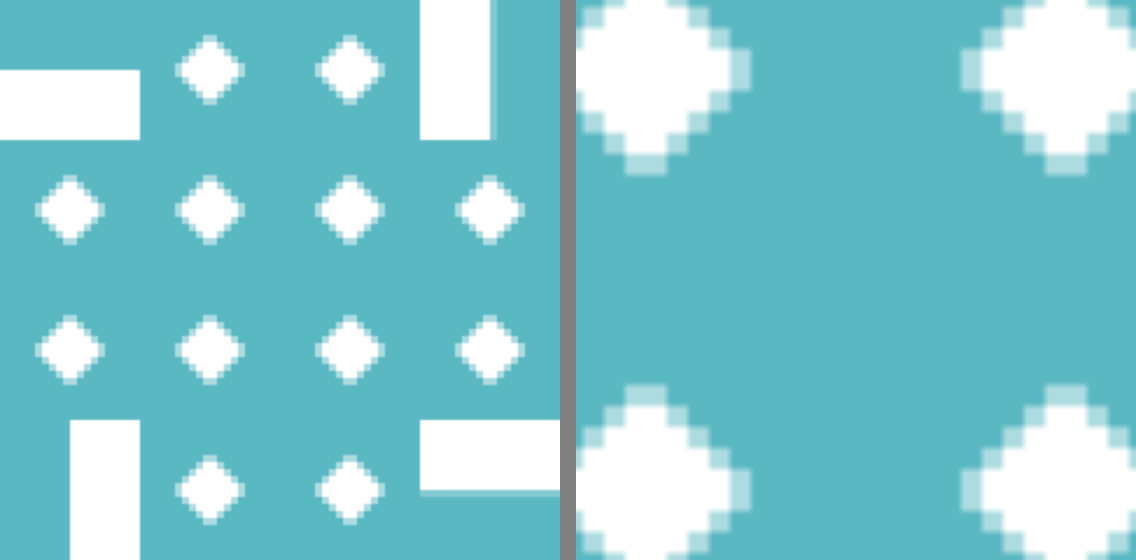
Left, the full canvas; right, a detail of the centre.
Give the GLSL for this pattern, as a Shadertoy shader.

```glsl
// White diamonds on a 4 by 4 teal grid, with a pinwheel of bars in the corner cells.
// Coverage is computed on a coarse texel lattice, giving stepped diamond sides,
// then blended across narrow texel borders so the steps stay smooth at any size.

#define CELLS 4.0             // grid cells across and down
#define CELL_TEXELS 20.0      // coarse texels per cell
#define DIAMOND_RADIUS 5.0    // centre to tip, in texels
#define BAR_WIDTH 10.0        // in texels
#define FRINGE 0.25           // extra outer width of the right-hand bars
#define SOFTNESS 0.35         // blend width between texels
#define GROUND vec3(0.35, 0.72, 0.76)
#define INK vec3(1.0)

const float TEXELS = CELLS * CELL_TEXELS;

// Coverage from a signed distance inside the shape, one texel wide
float inside(float depth) {
    return clamp(depth + 0.5, 0.0, 1.0);
}

float diamond(vec2 texel) {
    vec2 local = abs(mod(texel, CELL_TEXELS) - 0.5 * CELL_TEXELS);
    return inside(DIAMOND_RADIUS - local.x - local.y);
}

// Bars hug the inner side of each corner cell, turning a quarter per corner
float cornerBar(vec2 fromCentre) {
    vec2 reach = abs(fromCentre) - (0.5 * TEXELS - CELL_TEXELS);
    bool upright = fromCentre.x * fromCentre.y > 0.0;
    float across = upright ? reach.x : reach.y;
    float width = BAR_WIDTH + (fromCentre.x > 0.0 ? FRINGE : 0.0);
    return inside(width - across);
}

// Ink amount of one texel of the lattice
float texelInk(vec2 index) {
    vec2 texel = clamp(index, vec2(0.0), vec2(TEXELS - 1.0)) + 0.5;
    vec2 fromCentre = texel - 0.5 * TEXELS;
    bool corner = all(greaterThan(abs(fromCentre), vec2(0.5 * TEXELS - CELL_TEXELS)));
    return corner ? cornerBar(fromCentre) : diamond(texel);
}

void mainImage(out vec4 fragColor, in vec2 fragCoord) {
    vec2 p = fragCoord / iResolution.xy * TEXELS - 0.5;
    vec2 base = floor(p);

    // Flat texels with a narrow blend, never thinner than one pixel
    vec2 blendWidth = max(vec2(SOFTNESS), TEXELS / iResolution.xy);
    vec2 blend = clamp((fract(p) - 0.5) / blendWidth + 0.5, 0.0, 1.0);

    float lower = mix(texelInk(base), texelInk(base + vec2(1.0, 0.0)), blend.x);
    float upper = mix(texelInk(base + vec2(0.0, 1.0)), texelInk(base + 1.0), blend.x);
    float ink = mix(lower, upper, blend.y);

    fragColor = vec4(mix(GROUND, INK, ink), 1.0);
}
```
